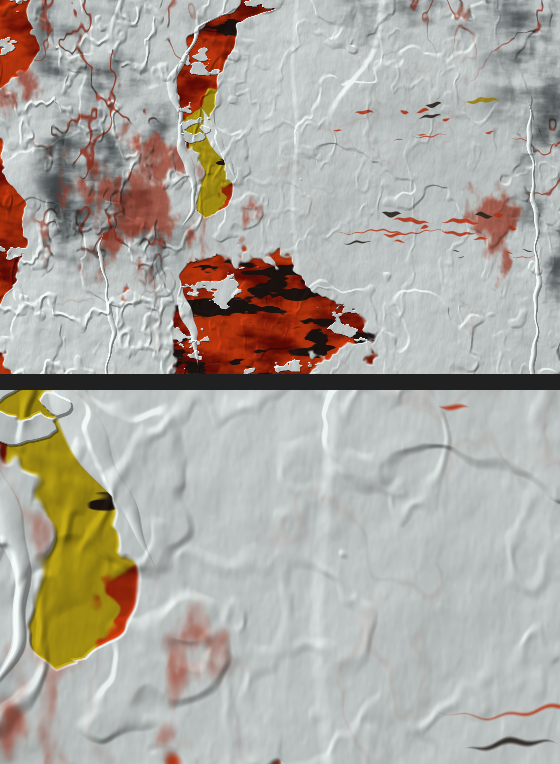
Top: the whole. Bottom: its middle third, enlarged.
Give the GLSL for this texture, as a WebGL 2 fragment shader.

```glsl
#version 300 es
precision highp float;
// Thick white paint scraped over red, black and yellow underpaint.
// Smoothed cellular noise tears the white film and stains it; a height
// field of creases, ledges and strands is lit from the upper left.
uniform vec2 u_resolution;
out vec4 fragColor;

vec2 hash2(vec2 c) {
  vec3 q = fract(c.xyx * vec3(.1031, .1030, .0973));
  q += dot(q, q.yzx + 33.33);
  return fract((q.xx + q.yz) * q.zy);
}
// Random cell values blended by distance to jittered cell points
float cellNoise(vec2 p) {
  vec2 cell = floor(p), f = fract(p);
  float sum = 0., total = 0.;
  for (int j = -1; j <= 1; j++)
    for (int i = -1; i <= 1; i++) {
      vec2 o = vec2(i, j), h = hash2(cell + o + 50.);
      vec2 d = o + .2 + .6 * h - f;
      float w = pow(max(0., 1.44 - dot(d, d)), 3.);
      sum += w * fract(61. * h.x + 37. * h.y);
      total += w;
    }
  return sum / total - .5;
}
float layered(vec2 p) {
  float sum = 0., amp = .5;
  for (int i = 0; i < 4; i++) {
    sum += amp * cellNoise(p);
    p = mat2(1.6, 1.2, -1.2, 1.6) * p + 7.3;
    amp *= .55;
  }
  return sum;
}
float crease(vec2 p, float width) {
  return 1. - smoothstep(0., width, abs(layered(p)));
}
float blob(vec2 p, vec2 centre, vec2 radius) {
  return 1. - length((p - centre) / radius);
}
float ribbonX(float y) {
  return .55 + .03 * sin(15.7 * (y - .42)) + .13 * smoothstep(.92, 1., y);
}

// Positive where the white film is torn away; scraps of it remain inside
float bareField(vec2 p) {
  float edge = (.02 + .05 * sin(12. * p.y - 3.) - p.x) / .08;
  float ribbon = (.052 - abs(p.x - ribbonX(p.y))) / .06 - 3. * (1. - smoothstep(.36, .46, p.y));
  float pool = blob(p, vec2(.67, .12), vec2(.25, .19));
  float tear = max(max(edge, ribbon), pool) + 1.9 * layered(p * 10.);
  return min(tear, 6. * (.15 - layered(p * vec2(14., 24.) + 9.)));
}
float strand(float dx, float y, float low, float high, float width) {
  float taper = smoothstep(low, low + .08, y) * (1. - smoothstep(high - .12, high, y));
  dx /= width * taper * (.75 + .35 * sin(31. * y + 9. * high)) + 1e-4;
  return max(0., 1. - dx * dx) * taper;
}
float strands(vec2 p) {
  float y = p.y, x = p.x + .004 * sin(43. * y) + .002 * sin(97. * y);
  float s = strand(x - ribbonX(y) + .06 + .015 * sin(25. * y), y, .38, 1., .013);
  s = max(s, strand(x - .54 + .25 * y, y, .01, .28, .018));
  s = max(s, strand(x - .89 + .5 * y, y, .5, .74, .02));
  s = max(s, strand(x - 1.425 - .012 * sin(6. * y), y, -.1, .75, .007));
  return max(s, strand(x - .285 - .015 * sin(14. * y), y, -.1, .4, .007));
}
float height(vec2 p) {
  float wrinkled = 1. - smoothstep(.4, .7, p.x);
  float h = (.005 + .006 * wrinkled) * layered(p * 7. + 3.);
  h += .0016 * layered(p * vec2(36., 18.));
  // Folds and trowel ledges
  h += (.0007 + .0018 * wrinkled) * crease(p * vec2(9., 6.) + 23., .05);
  h += .0018 * smoothstep(0., .03, layered(p * 5. + 11.));
  h += .0015 * smoothstep(.78, .795, p.x + .006 * sin(17. * p.y));
  h += .003 * smoothstep(-.01, .01, p.x - .59 - .45 * p.y + .02 * sin(20. * p.y))
     * smoothstep(.65, .75, p.y);
  return h - .002 * smoothstep(-.06, .06, bareField(p)) + .003 * strands(p);
}

vec3 underpaint(vec2 p) {
  float tone = layered(p * vec2(10., 20.) + 31.);
  vec3 c = mix(vec3(.36, .04, .02), vec3(.7, .2, .05), smoothstep(-.2, .2, tone));
  float yellow = blob(p, vec2(.57, .57), vec2(.08, .17)) + 2.2 * layered(p * 13. + 5.);
  c = mix(c, vec3(.62, .54, .07), smoothstep(0., .1, yellow));
  float soot = layered(p * vec2(9., 26.) + 20.) - .1 * smoothstep(.22, .35, p.y)
             - .2 * (1. - smoothstep(.2, .4, p.x));
  return mix(c, vec3(.1, .07, .06), smoothstep(.04, .08, soot));
}
// Short broken streaks dragged sideways along two rows
vec3 addStreaks(vec3 c, vec2 p) {
  for (int i = 0; i < 32; i++) {
    vec2 h = hash2(vec2(i, 3)), k = hash2(vec2(i, 8));
    vec2 d = p - vec2(mix(.85, 1.42, sqrt(h.x)), .38 + .31 * step(.5, h.y) + .13 * (k.x - .5));
    float reach = .012 + .05 * k.y * k.y;
    if (i == 0) { d = p - vec2(1.05, .38); reach = .18; }
    d.y += .005 * sin(40. * d.x + float(i)) + .002 * sin(170. * p.x);
    float taper = 1. - d.x * d.x / (reach * reach), pick = fract(7. * h.y);
    vec3 ink = pick < .65 ? vec3(.7, .2, .08) : pick < .85 ? vec3(.16, .13, .11) : vec3(.6, .5, .08);
    c = mix(c, ink, .9 * smoothstep(0., .004, .007 * taper * (.4 + k.x) - abs(d.y)));
  }
  return c;
}

void main() {
  vec2 p = gl_FragCoord.xy / u_resolution.y;
  vec3 white = vec3(.74, .765, .76) + .1 * layered(p * 3. + 40.);
  // Grey smears, left, right and along the top
  float zone = smoothstep(.05, .15, p.x) * (1. - smoothstep(.4, .58, p.x)) * smoothstep(.15, .4, p.y);
  zone = max(zone, .9 * smoothstep(1.28, 1.48, p.x + .15 * p.y - .07));
  zone = max(zone, .8 * smoothstep(.84, 1., p.y) * smoothstep(.8, 1., p.x));
  float smear = layered(p * vec2(13., 5.) + 60.) + .6 * layered(p * vec2(11., 30.) + 70.);
  vec3 c = mix(white, vec3(.13, .15, .16), .8 * zone * smoothstep(-.13, .36, smear));
  // Pink scraped through the wet white
  float pink = max(blob(p, vec2(.4, .46), vec2(.23, .18)), blob(p, vec2(.03, .74), vec2(.12, .08)));
  pink = max(pink, blob(p, vec2(1.32, .38), vec2(.08, .12))) + 2.4 * layered(p * vec2(22., 13.) + 80.);
  c = mix(c, vec3(.58, .19, .11), .7 * smoothstep(.1, .7, pink));
  // Thin dark and red veins in the creases
  float gate = layered(p * 9. + 90.);
  vec3 veinInk = mix(vec3(.16, .13, .12), vec3(.52, .14, .07), smoothstep(.05, .1, gate));
  float vein = crease(p * vec2(9., 6.) + 17., .025) * smoothstep(-.04, .06, gate);
  c = mix(c, veinInk, vein * (.06 + .74 * zone));
  c = addStreaks(c, p);
  c = mix(c, underpaint(p), smoothstep(-.035, .035, bareField(p)));
  c = mix(c, white + .03, smoothstep(0., .35, strands(p)));
  // Relief light
  vec2 toLight = .0015 * vec2(-.6, .8);
  float shade = (height(p - toLight) - height(p + toLight)) / .003;
  fragColor = vec4(clamp(c * (1. + clamp(shade, -.4, .24)), 0., 1.), 1.);
}
```
